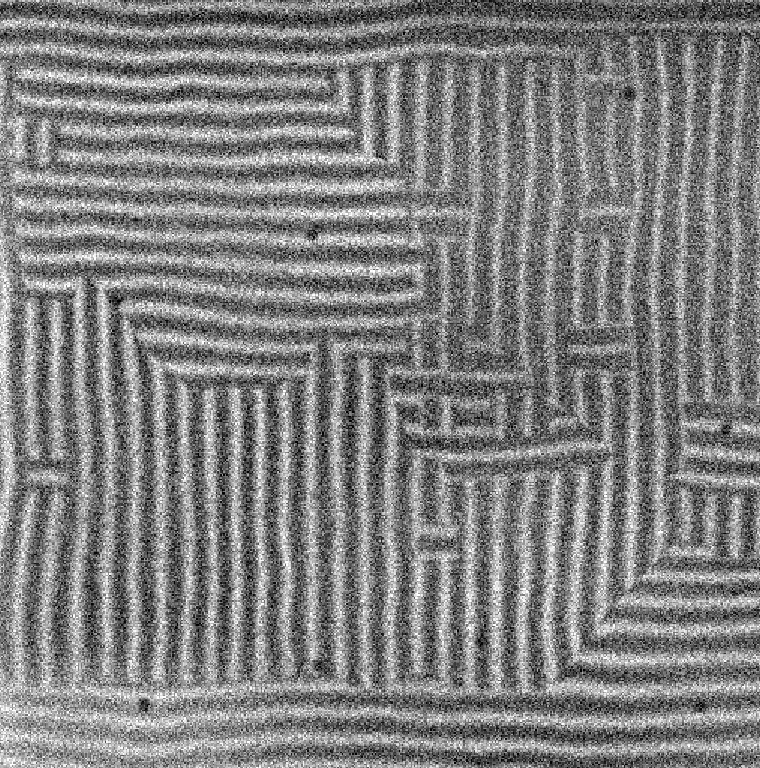
Write a Shadertoy shader that draws this pattern.

```glsl
const float TAU = 6.2831853;
const float PERIOD = 0.0345;       // stripe spacing, in canvas heights
const float JUNCTION = 0.007;      // softness where directions meet
const float EDGE_JITTER = 0.055;   // raggedness of the domain borders
const float WARP = 0.024;          // slow bending of the stripes
const float WOBBLE = 0.008;        // small bending of the stripes
const float GRAIN_CELLS = 512.0;   // grains per canvas height
const float GRAIN = 0.145;         // grain strength
const float STRONG = 0.205;        // stripe contrast, most places
const float WEAK = 0.115;          // stripe contrast, faded places
const float MID_GREY = 0.505;
const float FLIP_SHARE = 0.10;     // share of cells with a turned patch
const vec2 FLIP_CELL = vec2(0.105, 0.085);
const float SPOT_GRID = 4.0;
const float SPOT_SHARE = 0.3;
const float SPOT_RADIUS = 0.008;

float hash(vec2 p) {
    uvec2 q = uvec2(ivec2(floor(p))) * uvec2(1597334673u, 3812015801u);
    uint n = (q.x ^ q.y) * 1597334673u;
    n = (n ^ (n >> 15)) * 2246822519u;
    n ^= n >> 13;
    return float(n >> 8) / 16777216.0;
}

float valueNoise(vec2 p) {
    vec2 i = floor(p), f = fract(p);
    f = f * f * (3.0 - 2.0 * f);
    return mix(mix(hash(i), hash(i + vec2(1, 0)), f.x),
               mix(hash(i + vec2(0, 1)), hash(i + vec2(1, 1)), f.x), f.y);
}

// One random offset per stripe, with short soft steps between
float stepNoise(float t, float seed) {
    float i = floor(t), f = smoothstep(0.35, 0.65, fract(t));
    return mix(hash(vec2(i, seed)), hash(vec2(i + 1.0, seed)), f) - 0.5;
}

float softBox(vec2 p, vec2 halfSize, float blur) {
    vec2 d = halfSize - abs(p);
    return smoothstep(-blur, blur, min(d.x, d.y));
}

// 1 where stripes lie flat, 0 where they stand upright
float flatMask(vec2 p) {
    vec2 stripe = p / PERIOD;
    float rowShift = EDGE_JITTER * stepNoise(stripe.y * 0.5, 11.0);
    float colShift = EDGE_JITTER * stepNoise(stripe.x * 0.5, 23.0);

    float top = p.y - 0.915 - 0.035 * smoothstep(0.72, 0.8, p.x);
    float bottom = 0.11 + clamp(p.x - 0.72, 0.0, 0.17) + 0.5 * colShift - p.y;

    // Large upper left block with a stair-like right side
    float side = 0.45 + 0.4 * (0.9 - p.y) + 0.6 * max(0.62 - p.y, 0.0) + rowShift;
    float base = 0.615 - 0.13 * smoothstep(0.1, 0.24, p.x)
               + 0.07 * softBox(p - vec2(0.465, 0.5), vec2(0.05, 0.5), 0.01)
               - 0.09 * smoothstep(0.5, 0.56, p.x) + colShift;
    float block = min(min(p.x - 0.027, side - p.x), p.y - base);

    float patchRight = min(p.x - 0.875 - rowShift, 0.06 - abs(p.y - 0.42));
    float d = max(max(top, bottom), max(block, patchRight));
    float mask = smoothstep(-JUNCTION, JUNCTION, d);

    // Scattered patches turned by a quarter
    vec2 cell = floor(p / FLIP_CELL), local = (fract(p / FLIP_CELL) - 0.5) * FLIP_CELL;
    float turned = step(hash(cell + 71.0), FLIP_SHARE) * step(p.y, 0.9) * step(0.1, p.y);
    vec2 size = FLIP_CELL * mix(0.2, 0.4, hash(cell + 37.0));
    return mix(mask, 1.0 - mask, turned * softBox(local, size, JUNCTION));
}

// Bright ridges; overtone adds a faint line between them
float ridge(float t, float overtone) {
    return cos(TAU * t) + overtone * cos(2.0 * TAU * t);
}

float spots(vec2 p) {
    vec2 cell = floor(p * SPOT_GRID), local = fract(p * SPOT_GRID);
    vec2 centre = 0.2 + 0.6 * vec2(hash(cell + 5.0), hash(cell + 9.0));
    float r = length(local - centre) / SPOT_GRID;
    float present = step(hash(cell + 17.0), SPOT_SHARE);
    return present * (1.0 - smoothstep(0.4 * SPOT_RADIUS, 1.5 * SPOT_RADIUS, r));
}

// Bell-shaped noise with unit deviation
float grain(vec2 p) {
    vec2 cell = floor(p * GRAIN_CELLS);
    float sum = hash(cell) + hash(cell + 1031.0) + hash(cell + 2053.0);
    return 2.0 * (sum - 1.5);
}

void mainImage(out vec4 fragColor, in vec2 fragCoord) {
    vec2 uv = fragCoord / iResolution.y;

    // Bend the stripes
    vec2 bend = WARP * (vec2(valueNoise(uv * 5.0 + 3.0), valueNoise(uv * 5.0 + 40.0)) - 0.5)
              + WOBBLE * (vec2(valueNoise(uv * 16.0 + 80.0), valueNoise(uv * 16.0 + 120.0)) - 0.5);
    vec2 p = uv + bend;

    // Stripes in two directions
    float faded = smoothstep(0.48, 0.6, uv.x) * smoothstep(0.3, 0.55, uv.y);
    float paleCorner = smoothstep(0.5, 0.2, uv.x) * smoothstep(0.17, 0.08, uv.y);
    float overtone = 0.12 + 0.3 * faded;
    vec2 phase = p / PERIOD;
    float wave = mix(ridge(phase.x, overtone), ridge(phase.y, overtone), flatMask(p));
    float contrast = mix(STRONG, WEAK, max(faded, paleCorner));
    contrast *= 0.75 + 0.5 * valueNoise(uv * 9.0 + 200.0);

    // Uneven light
    float light = MID_GREY + 0.15 * paleCorner - 0.04 * faded
                - 0.10 * smoothstep(0.9, 1.0, uv.y)
                + 0.10 * smoothstep(0.05, 0.0, uv.x) * smoothstep(0.95, 0.85, uv.y)
                + 0.12 * (valueNoise(uv * 4.0 + 300.0) - 0.5);

    float grey = light + contrast * wave;
    grey = mix(grey, 0.12, 0.85 * spots(uv)) + GRAIN * grain(uv);
    fragColor = vec4(vec3(clamp(grey, 0.0, 1.0)), 1.0);
}
```
